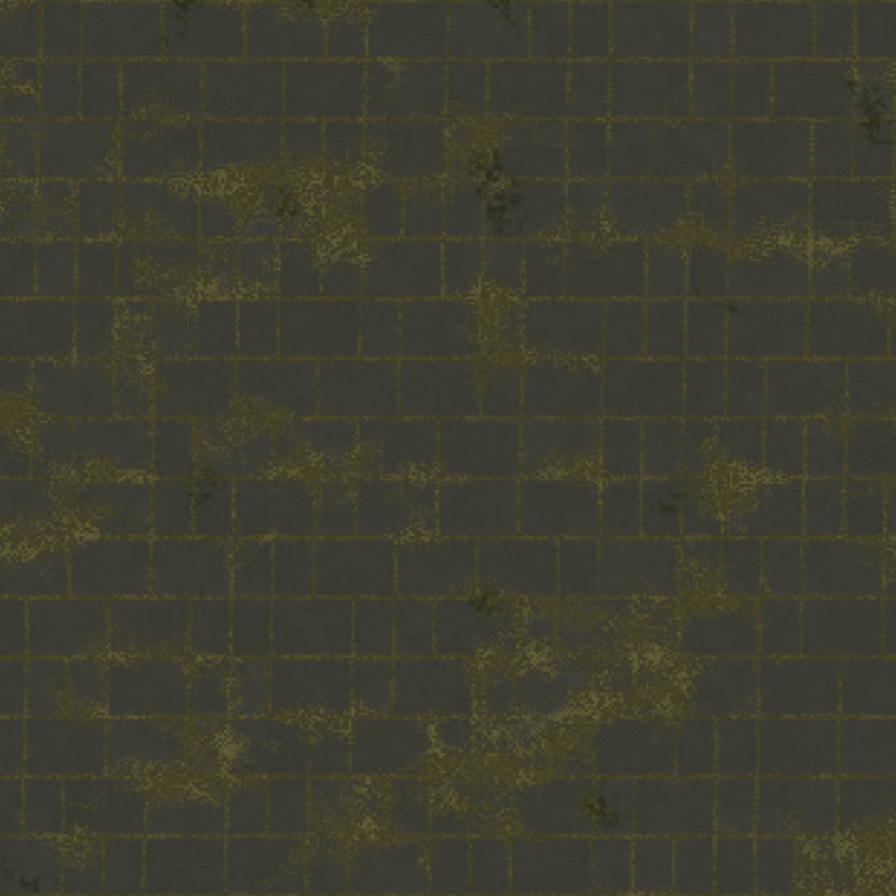
This texture is drawn by a Shadertoy shader. Its source:

```glsl
// Dark stone paving in fifteen courses, with mossy joints and patchy olive lichen.

#define ROWS 15.0
#define COLUMNS 22.0
#define ROW_SHIFT 0.0333      // sideways drift per course, in columns
#define JOINT_ROW 0.0028      // half width of the level joints
#define JOINT_COLUMN 0.0022   // half width of the upright joints
#define MOSS_START 0.52
#define MOSS_FULL 0.80
#define STONE vec3(0.234, 0.234, 0.203)
#define MOSS vec3(0.282, 0.268, 0.145)
#define LICHEN vec3(0.400, 0.385, 0.235)
#define ROT vec3(0.160, 0.168, 0.090)

float hash(vec2 p) {
    return fract(sin(dot(p, vec2(127.1, 311.7))) * 43758.5453);
}

float noise(vec2 p) {
    vec2 cell = floor(p), f = fract(p);
    f = f * f * (3.0 - 2.0 * f);
    return mix(mix(hash(cell), hash(cell + vec2(1, 0)), f.x),
               mix(hash(cell + vec2(0, 1)), hash(cell + vec2(1, 1)), f.x), f.y);
}

float fbm(vec2 p) {
    float sum = 0.0, amplitude = 0.5;
    for (int i = 0; i < 5; i++) {
        sum += amplitude * noise(p);
        p = mat2(0.8, 0.6, -0.6, 0.8) * p * 2.03 + 17.3;
        amplitude *= 0.5;
    }
    return sum / 0.969;
}

float columnHash(float column, float row) {
    return hash(vec2(mod(column, COLUMNS), row + 3.0));
}

// A joint is left out where its hash is a local minimum, so stones span one or two columns.
bool hasJoint(float column, float row) {
    float h = columnHash(column, row);
    return h > min(columnHash(column - 1.0, row), columnHash(column + 1.0, row));
}

void mainImage(out vec4 fragColor, in vec2 fragCoord) {
    vec2 uv = fragCoord / iResolution.xy;
    float pixel = 1.0 / iResolution.y;

    // Stone layout, counted from the top course down
    float down = (1.0 - uv.y) * ROWS;
    float row = floor(down);
    float across = uv.x * COLUMNS + row * ROW_SHIFT;
    float left = floor(across), right = left + 1.0;
    if (!hasJoint(left, row)) left -= 1.0;
    if (!hasJoint(right, row)) right += 1.0;
    float stoneHash = hash(vec2(mod(left, COLUMNS), row) + 51.0);

    // Distances to the joints, roughened along their length
    float toRow = min(fract(down), 1.0 - fract(down)) / ROWS;
    float toColumn = min(across - left, right - across) / COLUMNS;
    float rough = 0.0035 * (fbm(uv * 130.0) - 0.5);
    float soft = 0.0012 + pixel;
    float levelJoint = 1.0 - smoothstep(-soft, soft, toRow + rough - JOINT_ROW);
    float uprightJoint = 1.0 - smoothstep(-soft, soft, toColumn + rough - JOINT_COLUMN);
    float joint = max(levelJoint, uprightJoint) * mix(0.5, 1.0, noise(uv * 37.0));

    // Moss spreads from the joints and favours some stones
    float grain = noise(uv * 310.0);
    float nearJoint = exp(-min(toRow, toColumn) / 0.008);
    float growth = fbm(uv * vec2(11.0, 15.0) + 4.0) + 0.14 * (nearJoint - 0.4)
                 + 0.14 * (stoneHash - 0.5) + 0.22 * (fbm(uv * 60.0) - 0.5);
    float moss = smoothstep(MOSS_START, MOSS_FULL, growth + 0.08 * (grain - 0.5));
    float cover = max(moss * 0.85, joint);

    // Pale lichen flecks and a few dark rotten clumps
    float fleck = fbm(uv * 34.0 + 31.0) + 0.5 * (grain - 0.5);
    float lichen = smoothstep(0.50, 0.84, fleck) * cover * mix(0.35, 0.8, moss);
    float clump = smoothstep(0.72, 0.82, fbm(uv * 9.0 + 63.0));
    float rot = clump * smoothstep(0.35, 0.75, fbm(uv * 150.0)) * 0.8;

    // Mottled stone, then its growth
    float mottle = 0.95 + 0.11 * fbm(uv * 45.0) + 0.07 * (grain - 0.5)
                 + 0.03 * (stoneHash - 0.5);
    vec3 color = STONE * mottle;
    color = mix(color, MOSS * (0.90 + 0.20 * grain), cover);
    color = mix(color, LICHEN, lichen);
    color = mix(color, ROT, rot);
    fragColor = vec4(color, 1.0);
}
```
